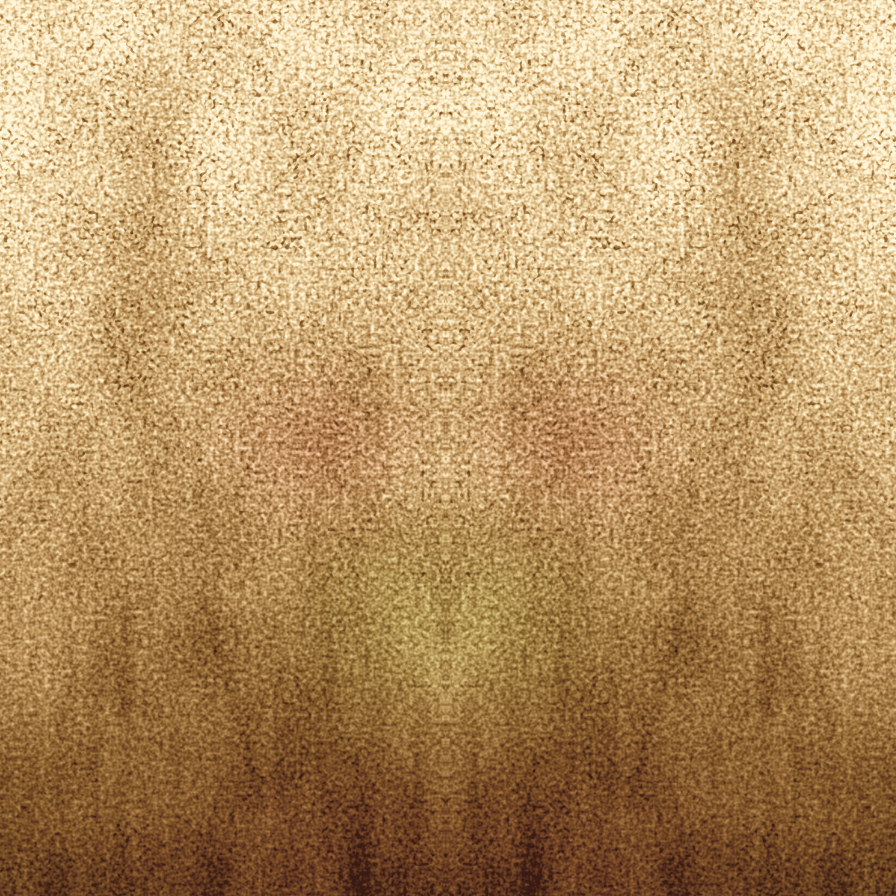
A Shadertoy shader for this texture:

```glsl
// Aged golden metal: a pale top sinking to dark brown, mirrored about a vertical axis.
// A scalar tone sums a vertical fade, soft patches, streaks and gradient-noise grain,
// then a colour ramp turns that tone into brass, cream and rust.

const float MIRROR_X = 0.4975;                 // axis of symmetry
const vec3 FADE = vec3(1.02, 7.7, -2.8);       // tone as a quadratic in height
const float CLOUD_GAIN = 0.75;                 // broad mottling
const float STREAK_GAIN = 0.65;                // vertical wear in the lower half
const float GRAIN_GAIN = 2.5;                  // fine grain
const float SPECK_GAIN = 2.6;                  // dark pits, strongest at the top
const float GRAIN_FREQ = 165.0;
const int RAMP_SIZE = 8;
const vec3 RAMP[RAMP_SIZE] = vec3[RAMP_SIZE](
    vec3(0.22, 0.11, 0.07), vec3(0.37, 0.22, 0.12),
    vec3(0.49, 0.33, 0.15), vec3(0.61, 0.45, 0.24),
    vec3(0.74, 0.58, 0.36), vec3(0.85, 0.72, 0.51),
    vec3(0.95, 0.86, 0.68), vec3(1.00, 0.96, 0.85));

vec2 gradientAt(vec2 cell) {
    vec3 h = fract(cell.xyx * vec3(0.1031, 0.1030, 0.0973));
    h += dot(h, h.yzx + 33.33);
    float angle = 6.2832 * fract((h.x + h.y) * h.z);
    return vec2(cos(angle), sin(angle));
}

float gradientNoise(vec2 p) {
    vec2 i = floor(p), f = p - i;
    vec2 w = f * f * f * (f * (f * 6.0 - 15.0) + 10.0);
    vec2 e = vec2(1.0, 0.0);
    float low = mix(dot(gradientAt(i), f),
                    dot(gradientAt(i + e.xy), f - e.xy), w.x);
    float high = mix(dot(gradientAt(i + e.yx), f - e.yx),
                     dot(gradientAt(i + e.xx), f - e.xx), w.x);
    return mix(low, high, w.y);
}

float fbm(vec2 p) {
    float sum = 0.0, gain = 1.0;
    for (int i = 0; i < 4; i++) {
        sum += gain * gradientNoise(p);
        p = p * 2.03 + 17.3;
        gain *= 0.55;
    }
    return sum;
}

// Soft elliptical spot
float spot(vec2 p, vec2 centre, vec2 radius) {
    vec2 d = (p - centre) / radius;
    return exp(-dot(d, d));
}

// Thin soft scratch between two points
float scratch(vec2 p, vec2 a, vec2 b, float width) {
    vec2 ab = b - a;
    float t = clamp(dot(p - a, ab) / dot(ab, ab), 0.0, 1.0);
    float d = length(p - a - ab * t) / width;
    return exp(-d * d);
}

// Large lights and shadows; p.x is the distance from the axis
float patches(vec2 p) {
    float light = 0.45 * spot(p, vec2(0.24, 0.77), vec2(0.06, 0.12))
                + 0.70 * spot(p, vec2(0.49, 0.80), vec2(0.08, 0.20))
                + 0.45 * spot(p, vec2(0.00, 0.88), vec2(0.10, 0.07))
                + 0.35 * spot(p, vec2(0.00, 0.47), vec2(0.06, 0.10))
                + 0.50 * spot(p, vec2(0.00, 0.27), vec2(0.09, 0.13))
                + 0.55 * spot(p, vec2(0.48, 0.35), vec2(0.08, 0.20));
    float shade = 0.60 * spot(p, vec2(0.33, 0.80), vec2(0.06, 0.15))
                + 0.45 * spot(p, vec2(0.35, 0.62), vec2(0.06, 0.07))
                + 0.45 * spot(p, vec2(0.13, 0.53), vec2(0.09, 0.06))
                + 0.60 * spot(p, vec2(0.14, 0.22), vec2(0.05, 0.13))
                + 0.50 * spot(p, vec2(0.28, 0.29), vec2(0.06, 0.09))
                + 0.45 * spot(p, vec2(0.00, 0.02), vec2(0.18, 0.07));
    return light - shade;
}

float scratches(vec2 p) {
    return 0.75 * scratch(p, vec2(0.355, 0.32), vec2(0.357, 0.20), 0.008)
         + 0.55 * scratch(p, vec2(0.265, 0.32), vec2(0.205, 0.10), 0.007)
         + 0.40 * scratch(p, vec2(0.280, 0.53), vec2(0.276, 0.43), 0.006)
         + 0.40 * scratch(p, vec2(0.135, 0.29), vec2(0.110, 0.15), 0.008);
}

void mainImage(out vec4 fragColor, in vec2 fragCoord) {
    vec2 uv = fragCoord / iResolution.xy;
    vec2 p = vec2(abs(uv.x - MIRROR_X), uv.y);
    float lower = 1.0 - smoothstep(0.25, 0.65, p.y);

    // Broad shading
    float cloud = fbm(p * vec2(9.0, 7.0) + 4.7);
    float streak = fbm(p * vec2(34.0, 4.5) + 21.4);
    float tone = FADE.x + p.y * (FADE.y + p.y * FADE.z) + patches(p);
    tone += CLOUD_GAIN * cloud + STREAK_GAIN * lower * streak;
    tone -= scratches(p) * (0.8 + 0.6 * streak);

    // Fine grain and dark pits, gathered in loose clumps
    vec2 g = p * GRAIN_FREQ;
    float fine = gradientNoise(g * vec2(1.0, 1.12) + 3.1)
               + 0.8 * gradientNoise(g * 1.83 + 51.7);
    float pit = gradientNoise(g * 1.25 + 87.2) + 0.35 * gradientNoise(g * 0.36 + 9.4);
    float clump = clamp(0.8 + 0.8 * fbm(p * 21.0 + 33.0), 0.3, 1.4);
    tone += GRAIN_GAIN * mix(0.65, 1.0, smoothstep(0.0, 0.6, p.y)) * fine;
    tone += 0.25 - SPECK_GAIN * clump * mix(0.35, 1.0, smoothstep(0.2, 0.85, p.y))
                 * smoothstep(0.08, 0.50, pit);

    // Colour ramp, with rusty and olive tints
    vec3 colour = RAMP[0];
    for (int i = 1; i < RAMP_SIZE; i++)
        colour = mix(colour, RAMP[i], clamp(tone - float(i) + 1.0, 0.0, 1.0));
    float rust = spot(p, vec2(0.14, 0.50), vec2(0.10, 0.08))
               + spot(p, vec2(0.12, 0.04), vec2(0.25, 0.13))
               - spot(p, vec2(0.04, 0.30), vec2(0.12, 0.12));
    colour *= 1.0 + rust * vec3(0.03, -0.04, 0.04);
    fragColor = vec4(clamp(colour, 0.0, 1.0), 1.0);
}
```
